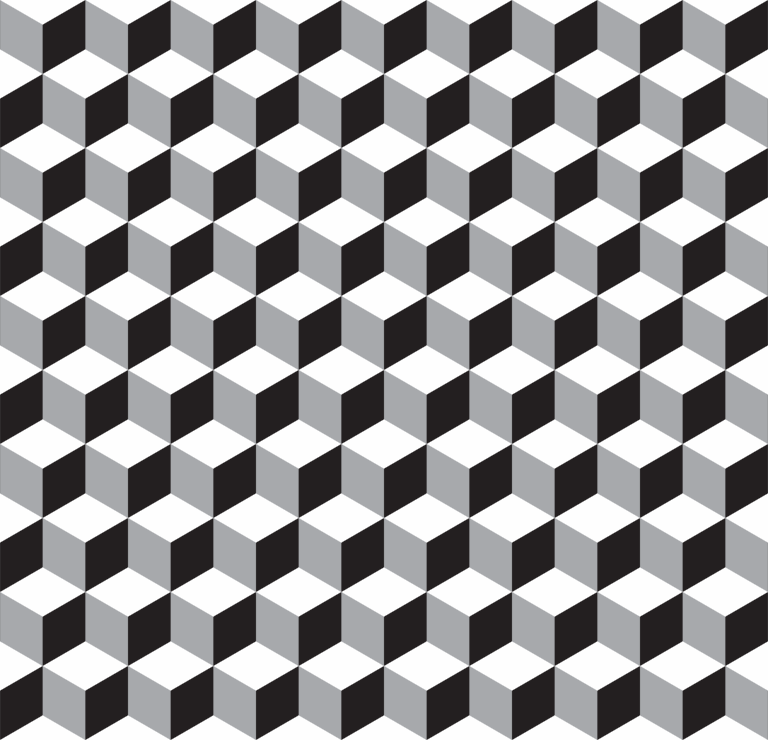
Write a Shadertoy shader that draws this pattern.

```glsl
// Tumbling blocks: staggered rows of cubes with white tops, grey left and black right sides.

const float CUBES_ACROSS = 9.0;
const float ROWS_DOWN = 10.0;              // even, so the stagger wraps
const float TOP_HALF_HEIGHT = 1.0 / 3.0;   // of a row
const float EDGE_SOFTNESS = 1.2;           // in output samples
const vec3 TOP_COLOR = vec3(0.995);
const vec3 LEFT_COLOR = vec3(0.655, 0.663, 0.675);
const vec3 RIGHT_COLOR = vec3(0.137, 0.122, 0.125);

// Distance from t to the nearest whole number.
float toNearest(float t) {
    return abs(fract(t + 0.5) - 0.5);
}

// Square wave of period 1, +1 on the first half, with edges of the given width.
float squareWave(float t, float width) {
    return clamp(2.0 * (0.25 - toNearest(t - 0.25)) / width, -1.0, 1.0);
}

// Below zero inside the rhombic tops of both staggered row sets.
float topField(vec2 p) {
    float side = 2.0 * toNearest(p.x - 0.5);
    float rise = 2.0 * toNearest(0.5 * p.y);
    float evenRows = rise - TOP_HALF_HEIGHT * (1.0 - side);
    float oddRows = (1.0 - rise) - TOP_HALF_HEIGHT * side;
    return min(evenRows, oddRows);
}

void mainImage(out vec4 fragColor, in vec2 fragCoord) {
    vec2 grid = vec2(CUBES_ACROSS, ROWS_DOWN);
    vec2 p = fragCoord / iResolution.xy * grid;
    vec2 soft = EDGE_SOFTNESS * grid / iResolution.xy;

    // Sides: vertical bands that swap colour at every row
    float checker = squareWave(p.x, soft.x) * squareWave(0.5 * p.y, 0.5 * soft.y);
    vec3 color = mix(LEFT_COLOR, RIGHT_COLOR, 0.5 + 0.5 * checker);

    // Tops: rhombi laid over the row changes
    float topSoft = length(vec2(2.0 * TOP_HALF_HEIGHT, 1.0) * soft);
    float top = clamp(0.5 - topField(p) / topSoft, 0.0, 1.0);
    color = mix(color, TOP_COLOR, top);

    fragColor = vec4(color, 1.0);
}
```
